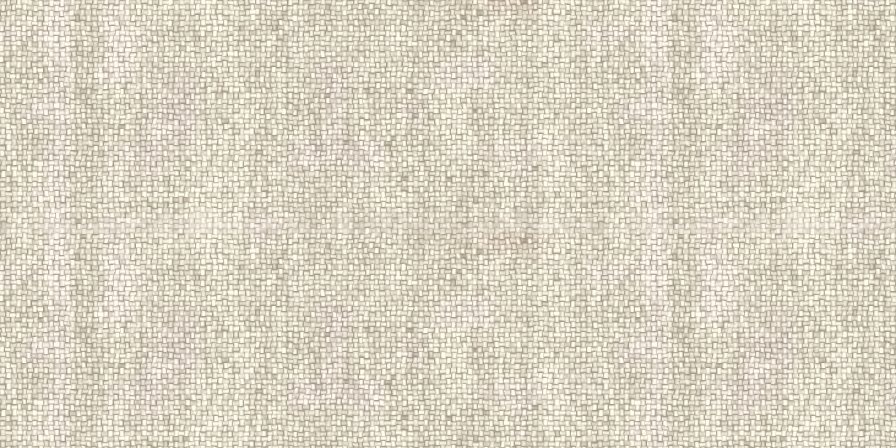
This texture is drawn by a WebGL 2 fragment shader. Its source:

```glsl
#version 300 es
precision highp float;
// Natural linen in plain weave: upright warp and level weft floats alternate, each shaded
// dark along its two sides only, so the gaps break up into short staggered dashes.
// The cloth repeats in tiles joined by a soft horizontal seam; noise wraps at tile edges.

uniform vec2 u_resolution;
out vec4 fragColor;

const float PI = 3.14159265;
const vec2 TILE = vec2(1.3333, 0.5333);   // tile size in canvas heights
const vec2 THREADS = vec2(110.0, 46.0);   // warp and weft yarns per tile
const float SEAM_Y = 0.479;
const vec3 SHADOW = vec3(0.69, 0.66, 0.585);
const vec3 FLAX = vec3(0.852, 0.82, 0.749);
const vec3 CREAM = vec3(0.995, 0.982, 0.922);

float hash(vec2 p) {
  return fract(sin(dot(p, vec2(127.1, 311.7))) * 43758.5453);
}

// Value noise over the unit tile, wrapping after "cells" lattice steps.
float noise(vec2 uv, vec2 cells, float seed) {
  vec2 p = uv * cells;
  vec2 i = floor(p);
  vec2 f = p - i;
  f = f * f * (3.0 - 2.0 * f);
  vec2 a = mod(i, cells) + seed;
  vec2 b = mod(i + 1.0, cells) + seed;
  return mix(mix(hash(a), hash(vec2(b.x, a.y)), f.x),
             mix(hash(vec2(a.x, b.y)), hash(b), f.x), f.y);
}

float bell(float x, float width) {
  return exp(-x * x / (width * width));
}

// Relief of one float, centred on zero: steep across the yarn, nearly flat along it.
float relief(vec2 local, float warpOver) {
  vec2 s = local * local;
  float across = mix(s.y, s.x, warpOver);
  float along = mix(s.x, s.y, warpOver);
  return 0.367 - 4.0 * across - 0.4 * along;
}

// Yarn brightness from relief, raised warp, uneven floats and rare slubs.
float weave(vec2 uv) {
  vec2 wobble = vec2(noise(uv, vec2(36.0, 14.0), 3.0),
                     noise(uv, vec2(30.0, 18.0), 11.0)) - 0.5;
  vec2 q = uv * THREADS + 0.5 * wobble;
  vec2 cell = floor(q);
  vec2 local = q - cell - 0.5;
  vec2 id = mod(cell, THREADS);
  float warpOver = mod(cell.x + cell.y, 2.0);
  float dome = cos(PI * local.x) * cos(PI * local.y);
  float rare = hash(id + 7.61);
  float slub = 0.30 * step(0.988, rare) - 0.40 * step(rare, 0.010);
  vec2 jitter = 0.2 * (vec2(hash(id + 2.13), hash(id + 5.29)) - 0.5);
  float depth = mix(0.6, 1.4, hash(id + 9.47));
  return depth * relief(local + jitter, warpOver)
       + 0.30 * (warpOver - 0.5) * dome
       + 0.25 * (hash(id + 0.37) - 0.5) + slub;
}

vec3 cloth(vec2 p) {
  vec2 uv = (p - vec2(0.0, SEAM_Y)) / TILE;
  vec2 t = fract(uv);

  // Uneven yarn and broad tonal drift
  float yarn = noise(uv, vec2(110.0, 5.0), 23.0) - 0.5;
  float streak = noise(uv, vec2(26.0, 2.0), 31.0) - 0.5;
  float cloud = noise(uv, vec2(16.0, 6.0), 43.0);
  float fibre = noise(uv, vec2(230.0, 92.0), 57.0) - 0.5;

  // Bleached streak, rosy stain and softened seam
  float sway = 0.03 * (noise(uv, vec2(4.0, 7.0), 61.0) - 0.5);
  float bleach = bell(t.x - 0.1 + sway, 0.020);
  float stain = bell(t.x - 0.85, 0.06) * bell(t.y - 0.97, 0.06);
  float ragged = 0.08 * (noise(uv, vec2(40.0, 16.0), 71.0) - 0.5);
  float seam = 1.0 - smoothstep(0.02, 0.10, t.y + ragged);

  float tone = 0.545 + weave(uv) * (1.0 - 0.35 * seam)
             + 0.22 * yarn + 0.19 * streak + 0.36 * fibre
             + 0.10 * (cloud - 0.5) + 0.11 * bleach
             + 0.04 * seam - 0.09 * stain;
  tone = clamp(tone, -0.15, 1.03);

  vec3 color = tone < 0.5 ? mix(SHADOW, FLAX, tone * 2.0)
                          : mix(FLAX, CREAM, tone * 2.0 - 1.0);
  float pale = clamp(bleach + smoothstep(0.62, 0.95, cloud) + 0.4 * seam, 0.0, 1.0);
  color += pale * vec3(0.002, -0.007, 0.014);
  color += stain * vec3(0.012, -0.014, -0.006);
  return color;
}

void main() {
  // Four samples per pixel smooth the yarn edges
  vec3 sum = vec3(0.0);
  for (int k = 0; k < 4; k++) {
    vec2 offset = vec2(k % 2, k / 2) * 0.5 - 0.25;
    sum += cloth((gl_FragCoord.xy + offset) / u_resolution.y);
  }
  fragColor = vec4(clamp(sum * 0.25, 0.0, 1.0), 1.0);
}
```
